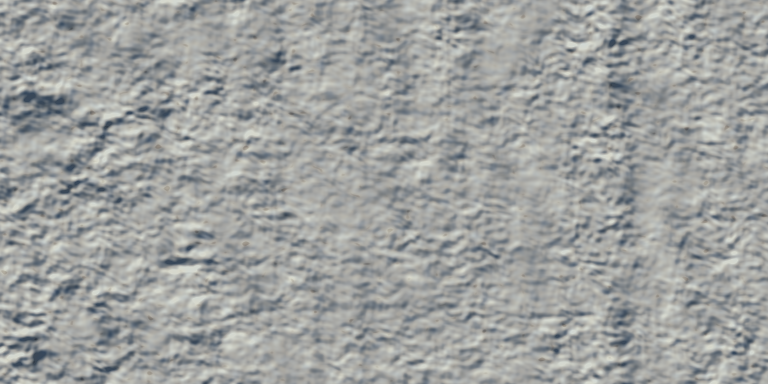
This texture is drawn by a Shadertoy shader. Its source:

```glsl
vec2 hash22(vec2 p) {
    vec3 q = fract(p.xyx * vec3(.1031, .1030, .0973));
    q += dot(q, q.yzx + 33.33);
    return fract((q.xx + q.yz) * q.zy) * 2. - 1.;
}

// Gradient noise, roughly -0.6 to 0.6
float noise(vec2 p) {
    vec2 i = floor(p), f = p - i;
    vec2 u = f * f * f * (f * (f * 6. - 15.) + 10.);
    vec2 e = vec2(1, 0);
    float low = mix(dot(hash22(i), f), dot(hash22(i + e), f - e), u.x);
    float high = mix(dot(hash22(i + e.yx), f - e.yx), dot(hash22(i + 1.), f - 1.), u.x);
    return mix(low, high, u.y);
}

// Soft vertical strip around a centre line
float strip(float x, float centre, float halfWidth) {
    return 1. - smoothstep(halfWidth - .05, halfWidth + .05, abs(x - centre));
}

// Snow height: broad clumps, grains and fine crumbs
float snowHeight(vec2 p, float clumping) {
    p += .016 * vec2(noise(p * 13. + 31.), noise(p * 13. + 67.));
    return clumping * noise(p * vec2(13, 18) + 11.)
         + noise(p * vec2(30, 44) + 43.)
         + .55 * noise(p * vec2(56, 78) + 89.);
}

void mainImage(out vec4 fragColor, in vec2 fragCoord) {
    vec2 p = fragCoord / iResolution.y;
    float x = p.x + .06 * noise(p * vec2(6, 4) + 5.);

    // Trampled side on the left, wheel tracks to the right
    float trampled = 1. - smoothstep(.55, .85, x);
    float ribbed = strip(x, 1.08, .12);
    float chevron = strip(x, 1.54, .10);
    float rough = .74 + .3 * trampled + .12 * ribbed + .4 * chevron + .25 * strip(x, 1.86, .15);
    rough *= 1. + 1.2 * noise(p * vec2(6, 5) + 17.);

    // Relief lit along one slope
    vec2 toLight = vec2(-.003, .0055);
    float clumping = mix(1.1, 1.8, trampled);
    float relief = snowHeight(p - toLight, clumping) - snowHeight(p + toLight, clumping);
    float light = 1.4 * rough * relief;

    // Tread prints, broken up by noise
    float wobble = noise(p * vec2(13, 9) + 23.);
    float wear = .4 + 1.8 * noise(p * vec2(19, 14) + 71.);
    float ribs = sin(6.2832 * (24. * p.y - 6. * p.x + 1.2 * wobble));
    float zigzag = sin(6.2832 * (20. * p.y + 1.8 * abs(fract(p.x * 12.) - .5) + wobble));
    light += wear * (.35 * ribbed * ribs + .4 * chevron * zigzag);

    // Broad tone and streaks along the direction of travel
    light += .6 * noise(p * vec2(9, 7) + 61.) + .5 * noise(p * vec2(19, 15) + 29.);
    light += .3 * noise(vec2(p.x * 50., p.y * 5.)) + .6 * noise(vec2(x * 13., p.y * 1.5 + 7.));
    light += .16 * strip(p.x, 1.17, .03) * smoothstep(.45, .8, p.y) * sin(p.x * 300.);
    light -= .3 * exp(-pow((x - 1.63) / .025, 2.));

    // Deep hollows at the far left
    vec2 hollow = p + .05 * vec2(noise(p * 13.), noise(p * 13. + 50.));
    light -= .9 * smoothstep(.12, .36, noise(hollow * vec2(7, 9) + 3.)) * (1. - smoothstep(.1, .55, p.x));

    // Blue shade, grey snow and warm highlights
    light = clamp(light + .04, -1.5, 1.3);
    vec3 color = vec3(.64, .64, .63)
               + min(light, 0.) * vec3(.28, .24, .19)
               + max(light, 0.) * vec3(.15, .16, .14);

    // Faint tint and sparse brown specks
    float tint = noise(p * vec2(40, 56) + 37.);
    color += tint * vec3(.03, 0, -.04);
    color -= smoothstep(.36, .6, tint) * vec3(.10, .11, .11);

    fragColor = vec4(color, 1);
}
```
